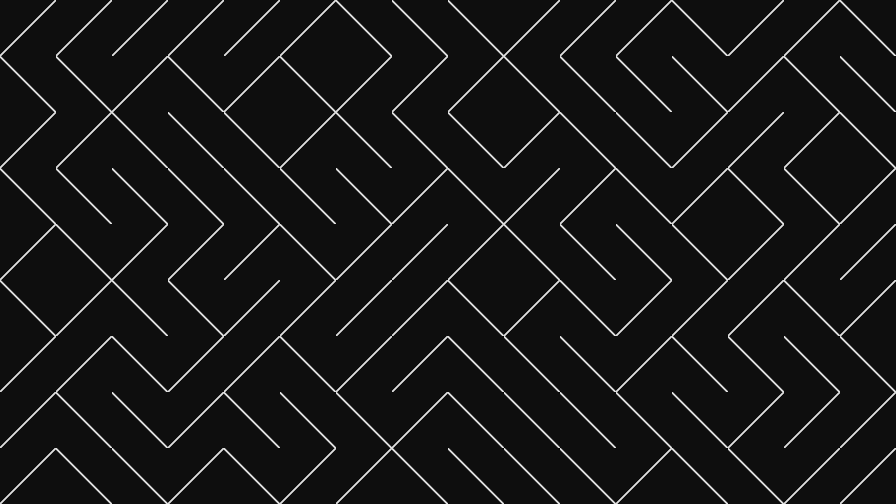
Write a Shadertoy shader that draws this pattern.

```glsl
#define ROWS 9.0            // tiles over the canvas height
#define HALF_WIDTH 0.0164   // half line width, in tiles
#define EDGE_PIXELS 0.784   // width of the smoothed edge
#define FALLING_SHARE 0.53  // share of tiles sloping down to the right
#define GRID_ORIGIN 0.0044  // small diagonal shift of the grid, in tiles
#define SEED 17.0
#define GROUND_COLOR vec3(0.054)
#define LINE_COLOR vec3(0.87)

// Random value in 0..1 for each tile
float hash(vec2 cell) {
    vec3 p = fract(vec3(cell.xyx + SEED) * vec3(0.1031, 0.1030, 0.0973));
    p += dot(p, p.yzx + 33.33);
    return fract((p.x + p.y) * p.z);
}

// Distance to the one diagonal that crosses the tile
float diagonalDistance(vec2 grid) {
    vec2 local = fract(grid) - 0.5;
    float slope = hash(floor(grid)) < FALLING_SHARE ? 1.0 : -1.0;
    return abs(local.x + slope * local.y) * sqrt(0.5);
}

void mainImage(out vec4 fragColor, in vec2 fragCoord) {
    float tilesPerPixel = ROWS / iResolution.y;
    vec2 grid = fragCoord * tilesPerPixel + GRID_ORIGIN;

    // Linear edge coverage keeps the thin strokes crisp
    float edge = EDGE_PIXELS * tilesPerPixel;
    float coverage = clamp(0.5 + (HALF_WIDTH - diagonalDistance(grid)) / edge, 0.0, 1.0);

    fragColor = vec4(mix(GROUND_COLOR, LINE_COLOR, coverage), 1.0);
}
```
